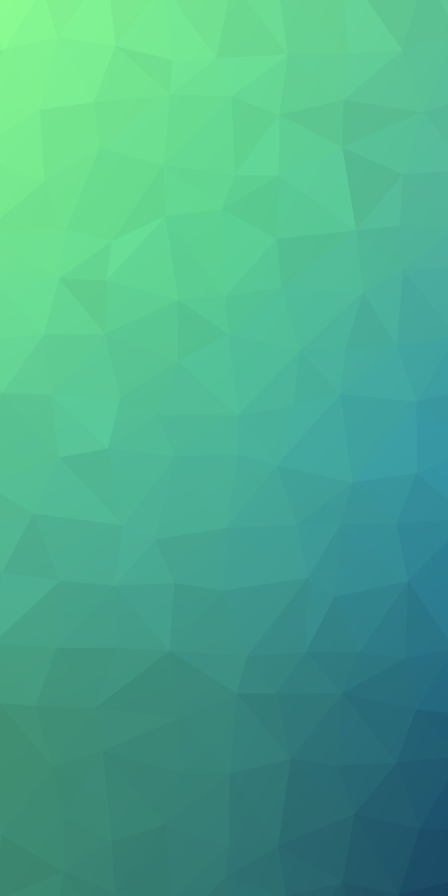
This background is drawn by a WebGL 1 fragment shader. Its source:

```glsl
precision highp float;
uniform vec2 u_resolution;

#define CELLS_ACROSS 7.4
#define LATTICE_SHIFT vec2(0.2, -0.1)
#define JITTER 0.3
#define FACET_FLATNESS 0.75
#define TINT_AMOUNT 0.075
#define TINT_SCALE 1.37

vec2 hash2(vec2 p) {
  vec2 q = vec2(dot(p, vec2(127.1, 311.7)), dot(p, vec2(269.5, 183.3)));
  return fract(sin(q) * 43758.5) * 2.0 - 1.0;
}

float gradientNoise(vec2 p) {
  vec2 i = floor(p), f = fract(p);
  vec2 u = f * f * (3.0 - 2.0 * f);
  float a = dot(hash2(i), f);
  float b = dot(hash2(i + vec2(1, 0)), f - vec2(1, 0));
  float c = dot(hash2(i + vec2(0, 1)), f - vec2(0, 1));
  float d = dot(hash2(i + vec2(1, 1)), f - vec2(1, 1));
  return mix(mix(a, b, u.x), mix(c, d, u.x), u.y);
}

// Colour field: horizontal ramps blended from the bottom upward
vec3 ramp(float x, vec3 left, vec3 middle, vec3 right) {
  return x < 0.5 ? mix(left, middle, x * 2.0) : mix(middle, right, x * 2.0 - 1.0);
}

float rise(float low, float high, float y) {
  return clamp((y - low) / (high - low), 0.0, 1.0);
}

vec3 field(vec2 uv) {
  float x = clamp(uv.x, 0.0, 1.0);
  vec3 base = ramp(x, vec3(0.24, 0.54, 0.44), vec3(0.19, 0.46, 0.45), vec3(0.10, 0.27, 0.38));
  vec3 deep = ramp(x, vec3(0.26, 0.58, 0.46), vec3(0.22, 0.52, 0.48), vec3(0.13, 0.38, 0.47));
  vec3 teal = ramp(x, vec3(0.30, 0.68, 0.56), vec3(0.26, 0.62, 0.56), vec3(0.17, 0.49, 0.57));
  vec3 aqua = ramp(x, vec3(0.35, 0.77, 0.58), vec3(0.30, 0.71, 0.60), vec3(0.21, 0.59, 0.65));
  vec3 mint = ramp(x, vec3(0.45, 0.90, 0.56), vec3(0.36, 0.82, 0.57), vec3(0.31, 0.69, 0.60));
  vec3 lime = ramp(x, vec3(0.53, 0.97, 0.56), vec3(0.44, 0.88, 0.57), vec3(0.36, 0.76, 0.58));
  vec3 color = mix(base, deep, rise(0.0, 0.2, uv.y));
  color = mix(color, teal, rise(0.2, 0.35, uv.y));
  color = mix(color, aqua, rise(0.35, 0.5, uv.y));
  color = mix(color, mint, rise(0.5, 0.75, uv.y));
  return mix(color, lime, rise(0.75, 1.0, uv.y));
}

// Lattice space runs in cells; canvas space runs from 0 to 1
vec2 toCanvas(vec2 p) {
  vec2 q = (p - LATTICE_SHIFT) / CELLS_ACROSS;
  return vec2(q.x, q.y * u_resolution.x / u_resolution.y);
}

vec2 vertexAt(vec2 cell) {
  return cell + JITTER * hash2(cell + 17.0);
}

// Signed distance to an edge, positive on its left
float edgeDistance(vec2 p, vec2 a, vec2 b) {
  vec2 e = normalize(b - a), d = p - a;
  return e.x * d.y - e.y * d.x;
}

// Adds a counterclockwise facet, weighted by its pixel coverage
void addFacet(inout vec4 sum, vec2 p, vec2 a, vec2 b, vec2 c) {
  float inside = min(edgeDistance(p, a, b), min(edgeDistance(p, b, c), edgeDistance(p, c, a)));
  float coverage = clamp(inside * u_resolution.x / CELLS_ACROSS + 0.5, 0.0, 1.0);
  if (coverage <= 0.0) return;
  vec2 center = (a + b + c) / 3.0;
  vec3 color = mix(field(toCanvas(p)), field(toCanvas(center)), FACET_FLATNESS);
  color *= 1.0 + TINT_AMOUNT * gradientNoise(center * TINT_SCALE);
  sum += vec4(color, 1.0) * coverage;
}

void main() {
  vec2 p = gl_FragCoord.xy / u_resolution.x * CELLS_ACROSS + LATTICE_SHIFT;
  vec4 sum = vec4(0.0);

  // Split each nearby quad along its shorter diagonal
  for (int j = -1; j <= 1; j++) {
    for (int i = -1; i <= 1; i++) {
      vec2 cell = floor(p) + vec2(float(i), float(j));
      vec2 a = vertexAt(cell);
      vec2 b = vertexAt(cell + vec2(1, 0));
      vec2 c = vertexAt(cell + vec2(1, 1));
      vec2 d = vertexAt(cell + vec2(0, 1));
      if (distance(a, c) < distance(b, d)) {
        addFacet(sum, p, a, b, c);
        addFacet(sum, p, a, c, d);
      } else {
        addFacet(sum, p, a, b, d);
        addFacet(sum, p, b, c, d);
      }
    }
  }

  vec3 color = sum.a > 0.001 ? sum.rgb / sum.a : field(toCanvas(p));
  gl_FragColor = vec4(color, 1.0);
}
```
